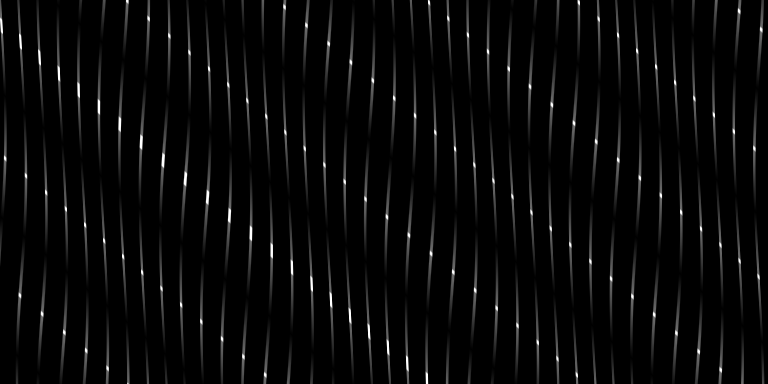
Write a Shadertoy shader that draws this pattern.

```glsl
// Distance to the nearest multiple of the period
float repeatDistance(float x, float period) {
    return abs(fract(x / period + 0.5) - 0.5) * period;
}

// Sideways sway of the threads, as a slanted travelling wave
float sway(vec2 p) {
    return 0.0026 + 0.0117 * cos(11.5 * p.x + 5.6 * p.y + 2.47);
}

// Glow along the threads, mirrored about a flat diagonal band
float glow(vec2 p) {
    float bandDistance = max(abs(p.y + 0.832 * p.x - 0.936) - 0.0128, 0.0);
    float fromPeak = repeatDistance(bandDistance / 0.3247, 1.0);
    float fade = 0.45 * (1.0 - 2.0 * fromPeak);
    float spark = 0.55 * (1.0 - smoothstep(0.006, 0.026, fromPeak));
    return fade + spark;
}

void mainImage(out vec4 fragColor, in vec2 fragCoord) {
    vec2 p = fragCoord / iResolution.y;
    float pixel = 1.0 / iResolution.y;

    // Thin upright threads, 37.5 across the canvas
    float threadDistance = repeatDistance(p.x - sway(p), 2.0 / 37.5);
    float thread = clamp((0.0032 - threadDistance) / pixel + 0.5, 0.0, 1.0);

    fragColor = vec4(vec3(thread * glow(p)), 1.0);
}
```
